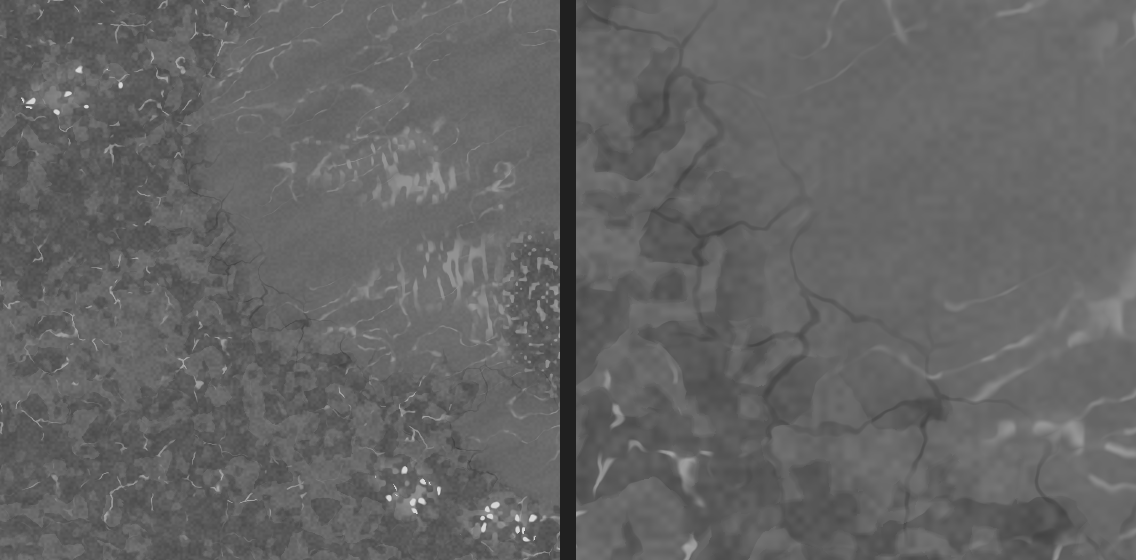
Left, the full canvas; right, a detail of the centre.
Write a three.js fragment shader that draws this texture.

```glsl
// Grey aerial terrain: a smooth veined upland beside a patchwork of dark fields.
// Two scales of jittered cells make the fields, thresholded noise the veins,
// and soft ellipses place the upland, its rugged crests and the bright towns.
varying vec2 vUv;

const float DARK = 0.345;
const float MID = 0.412;
const float BRIGHT = 0.60;
const float GLINT = 0.84;
const float FIELD_SCALE = 27.0;
const float PLOT_SCALE = 74.0;
const float ROAD_SCALE = 15.0;
const float GRAIN_SCALE = 210.0;
const float GRAIN = 0.055;
const float SLOPE = 0.5;          // direction of the upland veins, radians

float hash(vec2 p) {
  vec3 q = fract(p.xyx * 0.1031);
  q += dot(q, q.yzx + 33.33);
  return fract((q.x + q.y) * q.z);
}

float noise(vec2 p) {
  vec2 i = floor(p), f = fract(p);
  f = f * f * (3.0 - 2.0 * f);
  return mix(mix(hash(i), hash(i + vec2(1.0, 0.0)), f.x),
             mix(hash(i + vec2(0.0, 1.0)), hash(i + 1.0), f.x), f.y);
}

float fbm(vec2 p) {
  float sum = 0.0, amp = 0.53;
  for (int k = 0; k < 4; k++) {
    sum += amp * noise(p);
    p = p * 2.03 + 17.3;
    amp *= 0.5;
  }
  return sum;
}

vec2 turn(vec2 p, float a) {
  return vec2(cos(a) * p.x + sin(a) * p.y, cos(a) * p.y - sin(a) * p.x);
}

// Soft ellipse: 1 at the centre, 0 on the rim, negative outside
float blob(vec2 p, vec2 centre, vec2 radii, float angle) {
  return 1.0 - length(turn(p - centre, angle) / radii);
}

// Boxy cells: nearest id, second id, gap between the two distances
vec3 cells(vec2 p) {
  vec2 base = floor(p);
  vec2 near = vec2(9.0), id = vec2(0.0);
  for (int y = -1; y <= 1; y++) {
    for (int x = -1; x <= 1; x++) {
      vec2 c = base + vec2(float(x), float(y));
      vec2 d = abs(c + 0.1 + 0.8 * vec2(hash(c), hash(c + 57.0)) - p);
      float dist = mix(max(d.x, d.y), length(d), 0.5);
      float h = hash(c + 113.0);
      if (dist < near.x) { near = vec2(dist, near.x); id = vec2(h, id.x); }
      else if (dist < near.y) { near.y = dist; id.y = h; }
    }
  }
  return vec3(id, near.y - near.x);
}

// Share of darkness in a cell map, blended across cell borders
float darkCells(vec2 p, float share, float soft) {
  vec3 c = cells(p);
  vec2 d = 1.0 - smoothstep(share - 0.12, share + 0.12, c.xy);
  return mix(0.5 * (d.x + d.y), d.x, smoothstep(0.0, soft, c.z));
}

// Thin line where a noise field crosses its middle value
float vein(vec2 p, float width) {
  return 1.0 - smoothstep(0.0, width, abs(noise(p) - 0.5));
}

void main() {
  vec2 p = vUv;
  vec2 warp = vec2(fbm(p * 19.0), fbm(p * 19.0 + 40.0)) - 0.5;
  vec2 w = p + 0.04 * warp;
  float grain = noise(p * GRAIN_SCALE) - 0.5;
  float broken = smoothstep(0.42, 0.72, noise(p * 95.0 + 9.0));
  float region = fbm(p * 5.0 + 3.0);

  // Upland, its lower spur, and the rough dark bay on the right
  float upland = max(blob(w, vec2(0.80, 0.75), vec2(0.43, 0.45), 0.0),
                     0.4 * blob(w, vec2(0.97, 0.20), vec2(0.17, 0.09), -0.5));
  upland += 0.35 * (region - 0.5);
  float bay = smoothstep(-0.1, 0.4, blob(w, vec2(0.98, 0.44), vec2(0.10, 0.17), 0.15));
  float hill = smoothstep(-0.03, 0.09, upland) * (1.0 - bay);
  float rim = smoothstep(0.16, 0.0, abs(upland));

  // Crests and towns
  float crest = max(blob(w, vec2(0.75, 0.67), vec2(0.12, 0.045), 0.3),
                    0.7 * blob(w, vec2(0.66, 0.71), vec2(0.13, 0.05), 0.2));
  crest = max(crest, 0.75 * blob(w, vec2(0.79, 0.52), vec2(0.14, 0.08), 0.2));
  crest = smoothstep(0.0, 0.5, max(crest, 0.6 * blob(w, vec2(0.88, 0.44), vec2(0.07, 0.08), 0.8)));
  float town = max(blob(w, vec2(0.73, 0.13), vec2(0.09, 0.07), -0.4),
                   blob(w, vec2(0.89, 0.07), vec2(0.11, 0.06), 0.0));
  town = smoothstep(0.0, 0.8, max(town, 0.6 * blob(w, vec2(0.12, 0.84), vec2(0.14, 0.07), 0.0)));

  // Lowland fields, each cut into small ragged plots
  float share = 0.60 + 1.7 * (region - 0.5) + 0.3 * bay;
  share -= 0.35 * smoothstep(0.0, 0.7, blob(p, vec2(0.38, 0.44), vec2(0.30, 0.27), 0.4));
  float field = darkCells(w * FIELD_SCALE, share, 0.12);
  float plot = darkCells((p + 0.015 * warp) * PLOT_SCALE, mix(0.14, 0.88, field), 0.25);
  float lowland = mix(MID, DARK, plot) + 0.05 * (noise(p * 48.0) - 0.5);
  float smoothHill = MID + 0.07 * (fbm(turn(p, SLOPE) * vec2(9.0, 26.0)) - 0.5);
  float grey = mix(lowland, smoothHill, hill) + GRAIN * grain * mix(1.1, 0.55, hill);

  // Pale threads between fields, dark cracks along the upland rim
  float edge = 1.0 - smoothstep(0.015, 0.075, cells((p + 0.06 * warp) * ROAD_SCALE).z);
  float lit = smoothstep(0.45, 0.68, fbm(p * 8.0 + 21.0));
  grey += 0.20 * edge * broken * (0.15 + lit) * (1.0 - hill);
  grey -= 0.07 * edge * rim * (1.0 - lit);
  grey += 0.20 * bay * smoothstep(0.62, 0.85, noise(p * 130.0));

  // Upland veins running up the slope, and combed strokes on the crests
  vec2 s = turn(p + 0.035 * warp, SLOPE);
  float veins = max(vein(s * vec2(7.0, 19.0), 0.045), 0.7 * vein(s * vec2(17.0, 36.0) + 5.0, 0.07));
  float veined = smoothstep(0.40, 0.62, fbm(p * 7.0 + 60.0));
  grey += 0.17 * hill * veins * veined * (0.25 + 0.75 * broken);
  float comb = smoothstep(0.48, 0.8, noise(turn(p + 0.02 * warp, 0.15) * vec2(125.0, 48.0)));
  grey = mix(grey, BRIGHT, crest * (0.1 + 0.75 * comb));

  // Town speckle and a few glints
  grey = mix(grey, BRIGHT, town * (0.12 + 0.65 * broken));
  vec2 g = w * 60.0;
  float dot1 = 1.0 - smoothstep(0.22, 0.45, length(fract(g) - 0.5));
  grey = mix(grey, GLINT, dot1 * step(1.0 - 0.2 * town, hash(floor(g) + 7.0)));

  gl_FragColor = vec4(vec3(clamp(grey, 0.2, 0.9)), 1.0);
}
```
